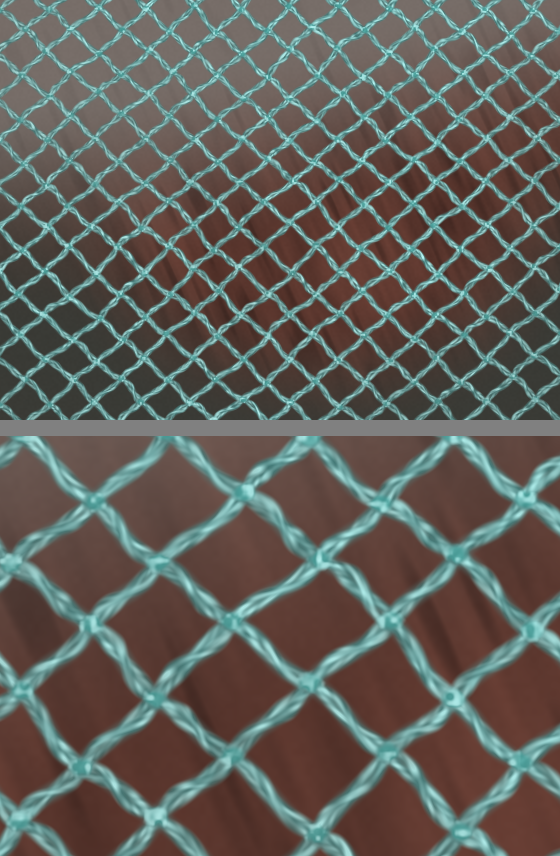
Top: the whole. Bottom: its middle third, enlarged.
Reproduce this pattern procedurally as a WebGL 1 fragment shader.

```glsl
precision highp float;
uniform vec2 u_resolution;

#define PERIOD vec2(0.1163, 0.1042)
#define ORIGIN vec2(0.694, 0.667)
#define JITTER 0.014
#define WARP 0.014
#define STRAND 0.0054
#define KNOT 0.0092
#define BOW 0.0036
#define TWISTS 2.0
#define DEEP_TEAL vec3(0.27, 0.47, 0.46)
#define PALE_TEAL vec3(0.69, 0.92, 0.91)
#define WOOD vec3(0.360, 0.215, 0.180)
#define HAZE vec3(0.470, 0.435, 0.415)

const float PI = 3.14159265;

float hash(vec2 p) {
  vec3 q = fract(vec3(p.xyx) * 0.1031);
  q += dot(q, q.yzx + 33.33);
  return fract((q.x + q.y) * q.z);
}

float noise(vec2 p) {
  vec2 i = floor(p), f = fract(p);
  f = f * f * (3.0 - 2.0 * f);
  return mix(mix(hash(i), hash(i + vec2(1.0, 0.0)), f.x),
             mix(hash(i + vec2(0.0, 1.0)), hash(i + 1.0), f.x), f.y);
}

// Knot position on the diagonal lattice, slightly displaced
vec2 knotAt(vec2 id) {
  vec2 grid = 0.5 * vec2(id.x + id.y, id.y - id.x);
  vec2 shift = vec2(hash(id + 71.3), hash(id + 137.9)) - 0.5;
  return ORIGIN + PERIOD * grid + JITTER * shift;
}

// Dark wood with slanted grain, hazy above and dim in the lower corners
vec3 woodColor(vec2 p, vec2 c) {
  vec2 g = vec2(p.x + 0.45 * p.y, p.y - 0.45 * p.x);
  float broad = noise(g * vec2(20.0, 3.0));
  float fine = noise(g * vec2(80.0, 9.0) + 17.0);
  float crack = smoothstep(0.60, 0.95, noise(g * vec2(46.0, 6.0) + 40.0));
  vec3 col = WOOD * (0.80 + 0.24 * broad + 0.14 * fine);
  float haze = smoothstep(0.45, 0.95, c.y + 0.36 * (0.6 - c.x));
  col = mix(col, HAZE, 0.97 * haze);
  col *= 1.0 - 0.22 * crack * (1.0 - 0.8 * haze);
  float edge = smoothstep(0.26, 0.58, length((c - vec2(0.57, 0.52)) * vec2(1.1, 1.0)));
  float low = 1.0 - smoothstep(0.20, 0.80, c.y);
  return mix(col, vec3(0.225, 0.228, 0.208), edge * low);
}

// Blend one worn, rounded strand over the colour below
vec3 drawStrand(vec3 col, float dist, float radius, float glint, float wear, float soft) {
  float body = 1.0 - smoothstep(radius - soft, radius + soft, dist);
  float roundness = 1.0 - smoothstep(0.0, radius, dist);
  float shine = clamp(0.20 + 0.38 * roundness + 1.0 * (glint - 0.42), 0.0, 1.0);
  return mix(col, mix(DEEP_TEAL, PALE_TEAL, shine), body * mix(0.60, 0.98, wear));
}

// Cord of two strands that cross and part between knots
vec3 drawCord(vec3 col, vec2 p, vec2 a, vec2 b, float seed, float soft) {
  vec2 d = b - a;
  float len = length(d);
  vec2 along = d / len;
  vec2 rel = p - a;
  float t = clamp(dot(rel, along) / len, 0.0, 1.0);
  float over = dot(rel, along) - t * len;
  float bend = BOW * ((seed - 0.5) * 2.2 * sin(PI * t) + 0.6 * sin(2.0 * PI * t));
  float side = dot(rel, vec2(-along.y, along.x)) - bend;
  float phase = PI * TWISTS * (t + 0.30 * (hash(vec2(seed * 97.0, 5.0)) - 0.5));
  float spread = STRAND * (0.45 + 0.40 * seed) * sin(phase);

  // Loose fibres around the cord
  float fuzz = 1.0 - smoothstep(0.4, 2.0, length(vec2(side, over)) / STRAND);
  col = mix(col, vec3(0.33, 0.47, 0.46), 0.65 * fuzz);

  float radius = STRAND * (0.60 + 0.32 * noise(vec2(t * 6.0, seed * 90.0)));
  for (int k = 0; k < 2; k++) {
    float s = float(k) * 2.0 - 1.0;
    float dist = length(vec2(side - s * spread, over));
    float fibre = side / STRAND * 1.5 + t * 6.0 * s;
    float glint = noise(vec2(t * 8.0 + seed * 50.0, fibre + seed * 31.0 + s * 7.0));
    float wear = noise(vec2(t * 5.0 + seed * 80.0, s * 13.0 + seed * 60.0));
    col = drawStrand(col, dist, radius, glint, wear, soft);
  }
  return col;
}

void main() {
  vec2 p = gl_FragCoord.xy / u_resolution.y;
  vec2 c = gl_FragCoord.xy / u_resolution;
  float soft = max(0.8 / u_resolution.y, 0.0027);
  vec3 wood = woodColor(p, c);
  vec3 col = wood;

  // Gentle sag of the whole net
  vec2 net = p + WARP * (vec2(noise(p * 4.0), noise(p * 4.0 + 23.0)) - 0.5);
  vec2 q = (net - ORIGIN) / PERIOD;
  vec2 base = floor(vec2(q.x - q.y, q.x + q.y) + 0.5);

  float knotDist = 1.0;
  for (int j = -1; j <= 1; j++) {
    for (int i = -1; i <= 1; i++) {
      vec2 id = base + vec2(float(i), float(j));
      vec2 knot = knotAt(id);
      col = drawCord(col, net, knot, knotAt(id + vec2(1.0, 0.0)), hash(id + 211.0), soft);
      col = drawCord(col, net, knot, knotAt(id + vec2(0.0, 1.0)), hash(id + 307.0), soft);
      knotDist = min(knotDist, length((net - knot) * vec2(0.9, 1.1)));
    }
  }

  // Tight knots with rough loops
  float loops = noise(net * 200.0);
  float knotMask = 1.0 - smoothstep(-soft, soft, knotDist - KNOT * (0.62 + 0.4 * loops));
  vec3 knotColor = mix(vec3(0.27, 0.59, 0.57), PALE_TEAL, smoothstep(0.30, 0.95, loops));
  col = mix(col, knotColor, 0.8 * knotMask);

  // Uneven light along the net, then mild grain
  float light = 0.88 + 0.20 * noise(p * 3.0 + 9.0) + 0.05 * c.y;
  col = wood + (col - wood) * light + 0.010 * (noise(p * 190.0) - 0.5);
  gl_FragColor = vec4(col, 1.0);
}
```
